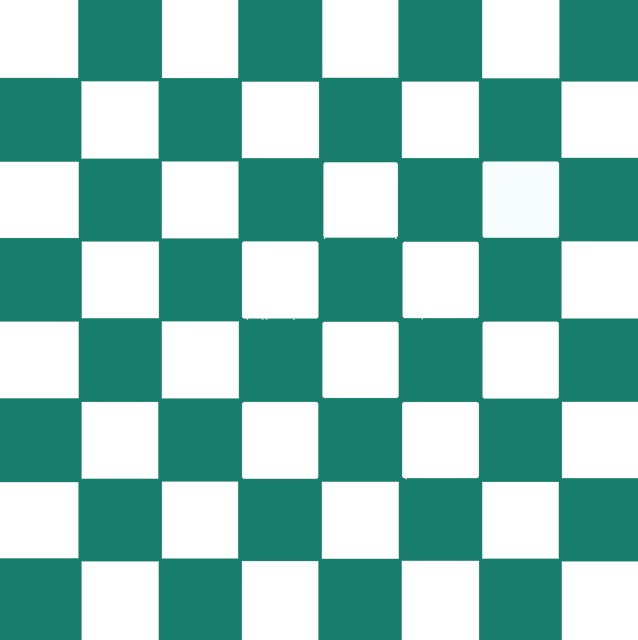
A Shadertoy shader for this pattern:

```glsl
vec2 hash2(vec2 p) {
    vec3 q = fract(p.xyx * vec3(0.1031, 0.1030, 0.0973));
    q += dot(q, q.yzx + 33.33);
    return fract((q.xx + q.yz) * q.zy);
}

float roundedBox(vec2 p, vec2 halfSize, float radius) {
    vec2 d = abs(p) - halfSize + radius;
    return length(max(d, 0.0)) + min(max(d.x, d.y), 0.0) - radius;
}

// Horizontal places of the small nicks under a worn square; 9 means none
vec4 nickPlaces(vec2 cell) {
    if (cell == vec2(3, 3)) return vec4(-0.41, -0.22, -0.17, 0.17);
    if (cell == vec2(4, 2)) return vec4(-0.45, 0.44, 9, 9);
    if (cell == vec2(5, 3)) return vec4(-0.23, 9, 9, 9);
    if (cell == vec2(5, 5)) return vec4(-0.43, 9, 9, 9);
    return vec4(9);
}

void mainImage(out vec4 fragColor, in vec2 fragCoord) {
    vec2 uv = fragCoord / iResolution.xy;

    // Eight by eight board, rows counted from the top
    vec2 grid = vec2(uv.x * 7.965, (1.0 - uv.y) * 7.99 + 0.005);
    vec2 cell = clamp(floor(grid), 0.0, 7.0);
    vec2 p = grid - cell - 0.5;

    // Border squares run off the canvas
    vec2 first = step(cell, vec2(0.5));
    vec2 last = step(6.5, cell);
    p = mix(p, max(p, 0.0), first);
    p = mix(p, min(p, 0.0) + 0.01, last);

    // Slightly uneven squares, with softened corners near the middle
    vec2 halfSize = 0.479 + 0.008 * (hash2(cell) - 0.5);
    p -= 0.006 * (hash2(cell + 17.0) - 0.5);
    if (cell == vec2(4, 2)) halfSize -= 0.012;
    bool inner = cell.x > 2.5 && cell.x < 6.5 && cell.y > 1.5 && cell.y < 5.5;
    float dist = roundedBox(p, halfSize, inner ? 0.03 : 0.004);

    // Nicks along the lower edge
    vec4 offsets = abs(p.x - nickPlaces(cell));
    float nearest = min(min(offsets.x, offsets.y), min(offsets.z, offsets.w));
    float nick = max(nearest - 0.008, abs(p.y - halfSize.y) - 0.013);
    dist = min(dist, nick);

    float softness = 6.0 / iResolution.y;
    float isLight = 1.0 - mod(cell.x + cell.y, 2.0);
    float coverage = isLight * (1.0 - smoothstep(-softness, softness, dist));

    vec3 teal = vec3(0.094, 0.490, 0.427);
    vec3 light = cell == vec2(6, 2) ? vec3(0.97, 0.99, 1.0) : vec3(1.0);
    fragColor = vec4(mix(teal, light, coverage), 1.0);
}
```
